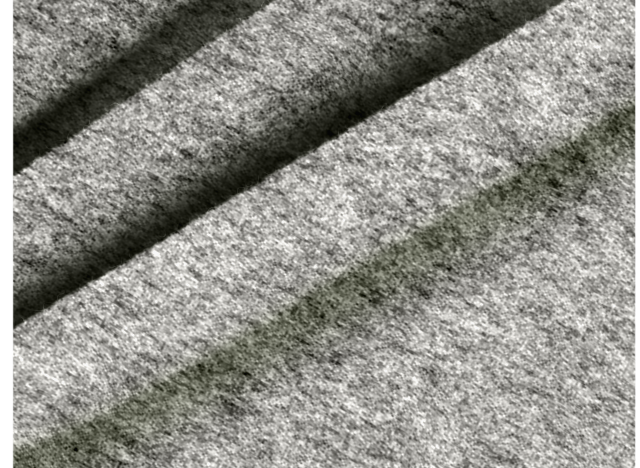
A Shadertoy shader for this texture:

```glsl
// Folded heather-grey knit: two sharp fold crests and one soft valley run
// diagonally. Signed distances to these lines give the shading; stretched
// value noise gives the flecked yarn, a fine wave lattice the stitches.

const float LEFT_MARGIN = 0.0205;   // fractions of the canvas width
const float RIGHT_MARGIN = 0.9925;
const vec2 UPPER_CREST = vec2(0.605, 0.673);  // height at x = 0, slope
const vec2 LOWER_CREST = vec2(0.281, 0.594);
const vec2 VALLEY = vec2(-0.020, 0.594);
const float CREST_SOFTNESS = 0.005;
const float FLECK_ANGLE = -0.50;
const float STITCH_SIZE = 0.0085;
const float FLECK_CONTRAST = 1.0;
const vec3 SHADOW_TINT = vec3(0.004, 0.008, -0.026);
const vec3 LIGHT_TINT = vec3(0.010, 0.004, -0.014);
const vec3 VALLEY_TINT = vec3(0.000, 0.008, -0.022);

float hash(vec2 cell) {
    vec3 q = fract(vec3(cell.xyx) * 0.1031);
    q += dot(q, q.yzx + 33.33);
    return fract((q.x + q.y) * q.z);
}

float noise(vec2 p) {
    vec2 cell = floor(p), f = fract(p);
    f = f * f * (3.0 - 2.0 * f);
    float low = mix(hash(cell), hash(cell + vec2(1, 0)), f.x);
    float high = mix(hash(cell + vec2(0, 1)), hash(cell + vec2(1, 1)), f.x);
    return mix(low, high, f.y);
}

vec2 rotate(vec2 p, float angle) {
    float c = cos(angle), s = sin(angle);
    return vec2(c * p.x + s * p.y, c * p.y - s * p.x);
}

// Signed distance above a sloping line.
float above(vec2 p, vec2 line) {
    return (p.y - line.x - line.y * p.x) / sqrt(1.0 + line.y * line.y);
}

// Distance above the valley, which flattens out towards the left.
float aboveValley(vec2 p) {
    return above(p, VALLEY) - 0.045 * exp(-7.0 * p.x) + 0.008 * (noise(p * 9.0) - 0.5);
}

// Loose fibres: thin noise contours that thin out away from a crest.
float fuzz(vec2 p, float d) {
    float contour = abs(noise(p * 65.0) - 0.5);
    float strand = 1.0 - smoothstep(0.02, 0.10, contour);
    return strand * smoothstep(-0.002, 0.003, d) * (1.0 - smoothstep(0.003, 0.018, d));
}

// Light on the cloth, from the topmost layer down to the flat front.
float foldShade(vec2 p) {
    float ragged = 0.004 * (noise(p * 90.0) - 0.5) + 0.006 * (noise(p * 14.0) - 0.5);
    float a = above(p, UPPER_CREST) + ragged;
    float b = above(p, LOWER_CREST) + ragged;
    float c = aboveValley(p);

    // Back layer and the pocket under its rim
    float gap = 0.060 + 0.055 * p.x;
    float pocket = mix(0.10, 0.23, smoothstep(0.0, 0.40, p.x));
    pocket -= 0.07 * smoothstep(0.3, 1.0, a / gap);
    float back = mix(pocket, 0.42, smoothstep(gap - 0.012, gap + 0.045, a));
    back += 0.18 * smoothstep(gap + 0.02, gap + 0.15, a);

    // Middle roll sinking into the long dark crease, wider to the right
    float spread = 0.85 + 0.35 * p.x;
    float m = b / spread;
    float middle = mix(0.09, 0.42, smoothstep(0.012, 0.110, m));
    middle += 0.21 * smoothstep(0.075, 0.20, m);
    middle += 0.10 * smoothstep(0.85, 1.15, p.x) * (1.0 - smoothstep(0.03, 0.10, b));
    middle -= 0.05 * (1.0 - smoothstep(0.0, 0.02, -a));

    // Front roll, then the valley shadow opening onto the flat cloth
    float front = 0.69 - 0.11 * (1.0 - smoothstep(0.0, 0.13, c));
    front -= 0.10 * (1.0 - smoothstep(0.0, 0.014, -b));
    float flatCloth = mix(0.37, 0.66, smoothstep(0.025, 0.22, -c));
    float shade = mix(flatCloth, front, smoothstep(-0.014, 0.010, c));

    shade = mix(shade, middle, smoothstep(-CREST_SOFTNESS, CREST_SOFTNESS, b));
    shade = mix(shade, back, smoothstep(-CREST_SOFTNESS, CREST_SOFTNESS, a));
    return shade + 0.09 * (fuzz(p, a) + fuzz(p + 3.7, b));
}

// Flecked yarn in several sizes, centred near zero.
float heather(vec2 p) {
    vec2 bend = 0.018 * vec2(noise(p * 6.0), noise(p * 6.0 + 19.0));
    vec2 q = rotate(p + bend, FLECK_ANGLE);
    float patches = noise(q * vec2(13.0, 25.0)) - 0.5;
    float streaks = noise(q * vec2(38.0, 85.0) + 7.0) - 0.5;
    float flecks = noise(q * vec2(100.0, 170.0) + 31.0) - 0.5;
    float grain = noise(q * vec2(210.0, 250.0) + 53.0) - 0.5;
    float darkYarn = smoothstep(0.62, 0.90, noise(q * vec2(32.0, 100.0) + 71.0));
    return 0.15 * patches + 0.19 * streaks + 0.29 * flecks + 0.38 * grain
         - 0.16 * darkYarn + 0.025;
}

// Slanted columns crossed by short loops.
float stitches(vec2 p) {
    vec2 q = rotate(p, -0.85) * 6.28318 / STITCH_SIZE;
    q += 1.8 * noise(p * 50.0);
    return 0.6 * sin(q.y) + 0.4 * sin(q.x * 0.8) * cos(q.y * 0.5);
}

void mainImage(out vec4 fragColor, in vec2 fragCoord) {
    vec2 p = fragCoord / iResolution.y;
    float shade = foldShade(p);
    float yarn = FLECK_CONTRAST * heather(p) + 0.055 * stitches(p);
    float light = shade + yarn * mix(0.22, 1.0, smoothstep(0.08, 0.50, shade));
    vec3 tint = mix(SHADOW_TINT, LIGHT_TINT, smoothstep(0.25, 0.65, shade));
    float c = aboveValley(p);
    tint += VALLEY_TINT * smoothstep(-0.16, -0.03, c) * (1.0 - smoothstep(-0.02, 0.04, c));
    vec3 cloth = clamp(vec3(light) + tint, 0.02, 0.97);

    // White side margins
    float u = fragCoord.x / iResolution.x, soft = 1.0 / iResolution.x;
    float inside = smoothstep(-soft, soft, u - LEFT_MARGIN) * smoothstep(-soft, soft, RIGHT_MARGIN - u);
    fragColor = vec4(mix(vec3(1.0), cloth, inside), 1.0);
}
```
